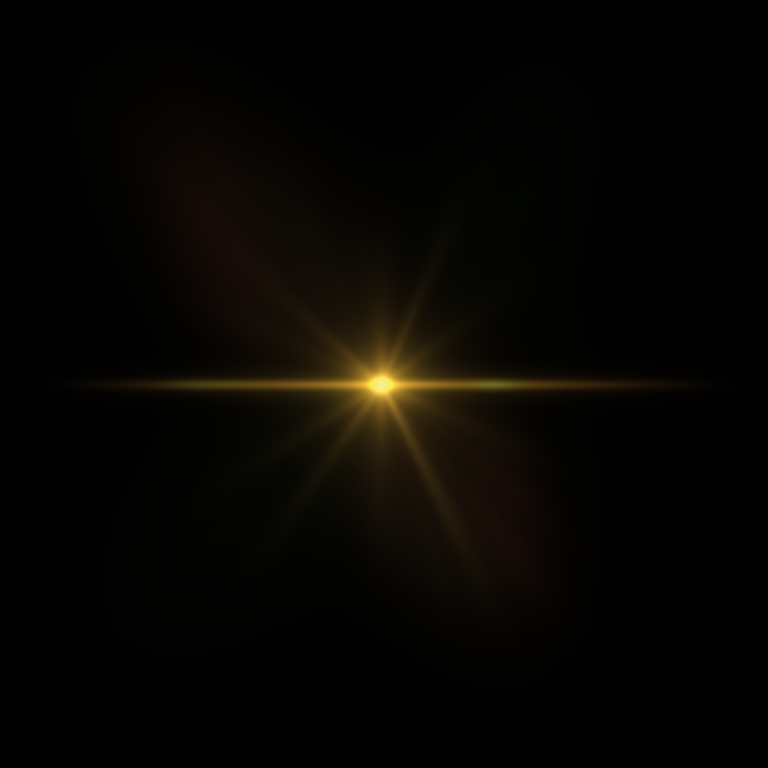
A Shadertoy shader for this background:

```glsl
// Golden star flare with a thin horizontal streak, faint rays and dim haze on black.

const vec2 FLARE_CENTER = vec2(0.497, 0.499);
const vec3 BACKDROP = vec3(0.003, 0.003, 0.002);
const vec3 GOLD = vec3(1.0, 0.80, 0.20);
const vec3 AMBER = vec3(1.0, 0.72, 0.27);
const vec3 CORE_COLOR = vec3(0.42, 0.42, 0.30);
const vec3 STREAK_INNER = vec3(0.46, 0.35, 0.09);
const vec3 STREAK_OUTER = vec3(0.34, 0.21, 0.06);
const vec3 GLINT_GREEN = vec3(0.04, 0.12, 0.04);
const vec3 HAZE_BROWN = vec3(0.070, 0.047, 0.023);
const vec3 HAZE_RED = vec3(0.026, 0.002, 0.004);
const vec3 HAZE_GREEN = vec3(0.006, 0.013, 0.005);
const float STREAK_WIDTH = 0.0062;
const float STREAK_HALO = 0.019;

// Each ray: angle in degrees, angular width, strength, reach
const int RAY_COUNT = 10;
const vec4 RAYS[RAY_COUNT] = vec4[](
    vec4(67.0, 0.050, 0.12, 0.13), vec4(91.0, 0.130, 0.13, 0.08),
    vec4(139.0, 0.060, 0.13, 0.10), vec4(153.0, 0.070, 0.09, 0.08),
    vec4(-148.0, 0.060, 0.09, 0.12), vec4(-125.0, 0.055, 0.11, 0.14),
    vec4(-91.0, 0.100, 0.10, 0.09), vec4(-62.0, 0.055, 0.22, 0.15),
    vec4(-25.0, 0.080, 0.09, 0.10), vec4(36.0, 0.080, 0.09, 0.08));

float hash(vec2 p) {
    return fract(sin(dot(p, vec2(41.3, 289.1))) * 4375.5);
}

float noise(vec2 p) {
    vec2 cell = floor(p), f = fract(p);
    f = f * f * (3.0 - 2.0 * f);
    return mix(mix(hash(cell), hash(cell + vec2(1, 0)), f.x),
               mix(hash(cell + vec2(0, 1)), hash(cell + vec2(1, 1)), f.x), f.y);
}

float bell(float x, float width) {
    x /= width;
    return exp(-x * x);
}

// Soft ellipse with a flattened top, turned by an angle in degrees
float lobe(vec2 p, vec2 center, vec2 radius, float degrees) {
    float a = radians(degrees);
    vec2 d = p - center;
    vec2 q = vec2(dot(d, vec2(cos(a), sin(a))), dot(d, vec2(-sin(a), cos(a)))) / radius;
    return exp(-pow(dot(q, q), 1.4));
}

vec3 haze(vec2 p) {
    float upper = lobe(p, vec2(-0.145, 0.170), vec2(0.245, 0.120), 130.0);
    float lower = lobe(p, vec2(0.085, -0.150), vec2(0.180, 0.115), -60.0);
    float red = lobe(p, vec2(-0.215, 0.190), vec2(0.150, 0.060), 108.0)
              + lobe(p, vec2(0.175, -0.180), vec2(0.120, 0.055), -75.0);
    float green = lobe(p, vec2(0.150, 0.230), vec2(0.170, 0.090), 65.0)
                + lobe(p, vec2(-0.180, -0.170), vec2(0.190, 0.110), 45.0);
    // Fine radial variation, sampled on the direction so it has no seam
    vec2 direction = p / max(length(p), 0.001);
    float fibres = 0.85 + 0.30 * noise(direction * 14.0 + 20.0);
    return (HAZE_BROWN * (0.72 * upper + 0.92 * lower)
            + HAZE_RED * red + HAZE_GREEN * green) * fibres;
}

float rays(vec2 p) {
    float r = length(p), sum = 0.0;
    for (int i = 0; i < RAY_COUNT; i++) {
        float a = radians(RAYS[i].x);
        vec2 axis = vec2(cos(a), sin(a));
        float along = dot(p, axis);
        float across = p.x * axis.y - p.y * axis.x;
        float width = 0.004 + RAYS[i].y * max(along, 0.0);
        sum += RAYS[i].z * bell(across, width) * exp(-r / RAYS[i].w)
             * smoothstep(0.0, 0.03, along);
    }
    return sum * smoothstep(0.36, 0.18, r);
}

vec3 streak(vec2 p) {
    float x = abs(p.x);
    float reach = p.x < 0.0 ? 0.46 : 0.49;
    float fade = smoothstep(reach, 0.16, x) * (0.72 + 0.28 * exp(-x / 0.12));
    float profile = 0.78 * bell(p.y, STREAK_WIDTH) + 0.25 * bell(p.y, STREAK_HALO);
    vec3 color = mix(STREAK_INNER, STREAK_OUTER, smoothstep(0.05, 0.32, x));
    float glints = bell(p.x - 0.148, 0.028) + 0.6 * bell(p.x + 0.235, 0.050);
    return color * profile * fade + GLINT_GREEN * glints * bell(p.y, 0.0075);
}

vec3 starGlow(vec2 p) {
    float r = length(p);
    vec3 glow = GOLD * 0.72 * exp(-r / 0.027) + AMBER * 0.19 * exp(-r / 0.070);
    return glow + CORE_COLOR * bell(r, 0.012);
}

void mainImage(out vec4 fragColor, in vec2 fragCoord) {
    vec2 p = fragCoord / iResolution.xy - FLARE_CENTER;
    p.x *= iResolution.x / iResolution.y;

    vec3 color = BACKDROP + haze(p) + AMBER * rays(p);
    color += streak(p) + starGlow(p);
    fragColor = vec4(min(color, vec3(0.97, 0.93, 0.55)), 1.0);
}
```
